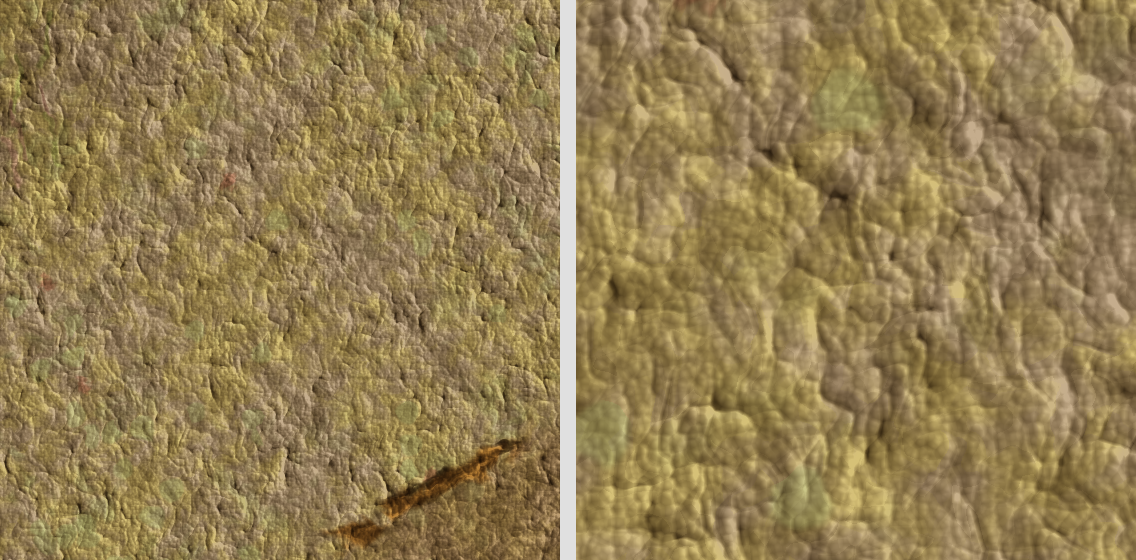
Left: the whole. Right: its middle third, enlarged.
This texture is drawn by a Shadertoy shader. Its source:

```glsl
// Draws rough, mossy dry ground with crumbly relief, lichen discs and a rusty bark strand.

vec2 hash2(vec2 p) {
    vec3 q = fract(p.xyx * vec3(0.1031, 0.1030, 0.0973));
    q += dot(q, q.yzx + 33.33);
    return fract((q.xx + q.yz) * q.zy);
}

// Cellular noise: distance to the nearest seed, and that seed's random id
vec2 cells(vec2 p) {
    vec2 base = floor(p), nearest = vec2(9.0, 0.0);
    for (int y = -1; y <= 1; y++)
    for (int x = -1; x <= 1; x++) {
        vec2 cell = base + vec2(x, y);
        float d = length(cell + 0.1 + 0.8 * hash2(cell + 50.0) - p);
        if (d < nearest.x) nearest = vec2(d, hash2(cell + 91.0).x);
    }
    return nearest;
}

// Layered sines, each layer bent and rotated; roughly -1 to 1
float ripple(vec2 p, int layers) {
    float sum = 0.0, amp = 0.5;
    for (int i = 0; i < layers; i++) {
        p += 0.8 * sin(p.yx * 0.7 + vec2(1.3, 4.0));
        sum += amp * sin(p.x) * sin(p.y);
        p = mat2(1.2, -1.3, 1.3, 1.2) * p + 2.7;
        amp *= 0.57;
    }
    return sum;
}

vec2 warp(vec2 p) {
    return p + 0.014 * vec2(ripple(p * 50.0, 3), ripple(p * 50.0 + 17.0, 3));
}

// Lumps, crumbs and grit, slightly taller than wide
float height(vec2 p) {
    vec2 q = warp(p);
    float lump = cells(q * vec2(27.0, 21.0)).x;
    float crumb = cells(q * vec2(64.0, 52.0) + 7.0).x;
    float grit = cells(p * vec2(140.0, 120.0) + 2.0).x;
    return 0.0024 * ripple(p * vec2(70.0, 56.0), 3)
         - 0.007 * lump * lump - 0.0042 * crumb * crumb - 0.0016 * grit * grit;
}

float segmentDistance(vec2 p, vec2 a, vec2 b) {
    vec2 ab = b - a;
    return length(p - a - ab * clamp(dot(p - a, ab) / dot(ab, ab), 0.0, 1.0));
}

void mainImage(out vec4 fragColor, in vec2 fragCoord) {
    vec2 p = fragCoord / iResolution.xy;
    vec2 q = warp(p);

    // Relief lit from the upper right; cast shadows only in broken stretches
    vec2 light = normalize(vec2(0.85, 0.5));
    float h = height(p);
    float relief = (h - height(p + 0.003 * light)) / 0.003;
    float rim = smoothstep(0.15, 0.65, length(p - vec2(0.5, 0.48)));
    float broken = smoothstep(-0.25, 0.3, ripple(p * 22.0 + 40.0, 3) + 0.15 * rim);
    float shadow = smoothstep(0.0020, 0.0046, height(p + 0.009 * light) - h);
    float tone = relief * mix(0.55, 0.8, broken) - 0.65 * shadow * broken - 0.03;

    // Blotches and fine grain in the surface itself
    tone += 0.17 * ripple(p * 34.0 + 5.0, 5) + 0.12 * ripple(q * 90.0 + 11.0, 3);
    tone += 0.22 * (0.42 - cells(p * 190.0 + 4.0).x);
    tone += 0.12 * (cells(q * vec2(95.0, 80.0) + 9.0).y - 0.5);
    tone -= 0.14 * smoothstep(0.45, 0.0, length(p - vec2(0.0, 0.95)));

    // Straw, mauve and green stains that blend into each other
    float stain = ripple(p * 11.0 + 3.0, 4) + 0.8 * ripple(p * 55.0 + 9.0, 4)
                + 0.5 * (cells(q * 60.0 + 21.0).y - 0.5);
    vec3 color = mix(vec3(0.565, 0.475, 0.355), vec3(0.615, 0.53, 0.30),
                     smoothstep(-0.75, 0.75, stain));
    float green = ripple(p * 19.0 + 31.0, 4) + 0.7 * ripple(q * 75.0, 3);
    float edgeGreen = mix(0.15, 0.5, rim);
    color = mix(color, vec3(0.49, 0.49, 0.29), edgeGreen * smoothstep(0.1, 0.8, green));

    // Scattered lichen discs, densest at the lower left, and rare red flecks
    vec2 disc = cells(mix(p, q, 0.6) * 21.0 + 3.0);
    float crowd = smoothstep(0.45, 0.1, length(p - vec2(0.25, 0.12)));
    float lichen = smoothstep(0.48, 0.34, disc.x) * step(0.95 - 0.25 * crowd, disc.y);
    color = mix(color, vec3(0.58, 0.58, 0.36), 0.5 * lichen);
    tone *= 1.0 - 0.25 * lichen;
    float fleck = smoothstep(0.4, 0.1, disc.x + 0.3 * ripple(p * 150.0, 3)) * step(disc.y, 0.006);
    color = mix(color, vec3(0.54, 0.32, 0.22), 0.6 * fleck);

    // Thin pink and green stems at the upper left
    for (int i = 0; i < 6; i++) {
        vec2 r = hash2(vec2(float(i), 12.0));
        vec2 root = vec2(0.15 * r.x, 0.62 + 0.3 * r.y);
        vec2 tip = root + vec2(0.09 * (r.y - 0.6), 0.09);
        float stem = smoothstep(0.008, 0.002, segmentDistance(q, root, tip));
        vec3 stemColor = i < 3 ? vec3(0.57, 0.39, 0.33) : vec3(0.48, 0.50, 0.22);
        color = mix(color, stemColor, 0.5 * stem);
    }

    // Ragged rusty strand rising to the right, with browner ground below it
    float side = p.y - 0.03 - 0.47 * (p.x - 0.57)
               + 0.035 * ripple(p * 22.0, 4) + 0.6 * (q.y - p.y);
    float span = smoothstep(0.55, 0.61, p.x) * smoothstep(0.97, 0.89, p.x);
    float torn = smoothstep(-0.45, 0.05, ripple(p * 38.0 + 14.0, 4));
    float strand = smoothstep(0.034, 0.012, abs(side)) * span * torn;
    float below = smoothstep(0.03, -0.05, side) * smoothstep(0.55, 0.72, p.x);
    float fibre = ripple(mat2(0.9, -0.42, 0.42, 0.9) * q * vec2(45.0, 150.0), 4);
    color = mix(color, vec3(0.52, 0.39, 0.22), 0.5 * below);
    color = mix(color, vec3(0.52, 0.33, 0.11), 0.85 * strand);
    tone += strand * (0.8 * fibre - 0.22) + below * (0.3 * fibre - 0.12);
    tone -= 0.9 * span * smoothstep(0.016, 0.003, abs(side - 0.018 + 0.02 * fibre))
          * smoothstep(-0.1, 0.3, ripple(p * 28.0 + 8.0, 3));

    // Shadows turn warmer as they darken
    tone = clamp(tone, -1.5, 0.34);
    fragColor = vec4(clamp(color * exp(tone * vec3(0.92, 1.05, 1.3)), 0.0, 1.0), 1.0);
}
```
